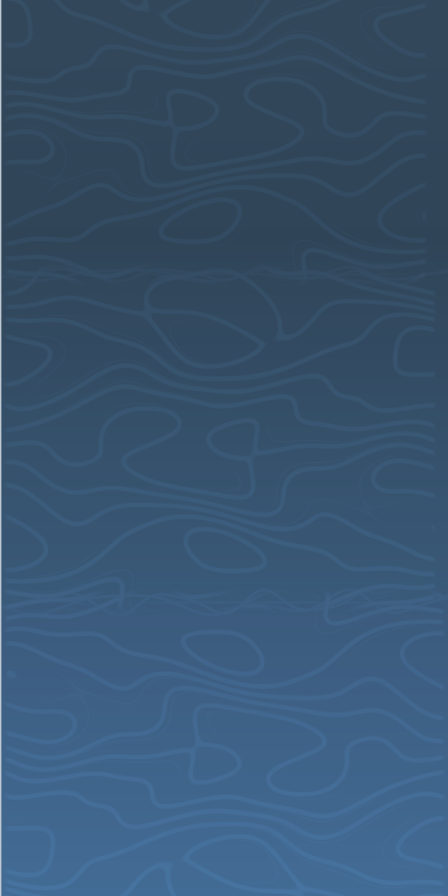
A Shadertoy shader for this background:

```glsl
// Dusky blue vertical gradient with three panels of faint, meandering contour lines.

// Soft stroke: distance and half width in canvas widths
float stroke(float dist, float halfWidth) {
    float px = 1.0 / iResolution.x;
    return 1.0 - smoothstep(halfWidth - px, halfWidth + px, abs(dist));
}

// Change of a field per canvas width
float slopeOf(float field) {
    return length(vec2(dFdx(field), dFdy(field))) * iResolution.x;
}

// Layered, warped sines whose level sets fold into long tongues
float terrain(vec2 p) {
    p.x += 0.07 * sin(13.0 * p.y + 1.0);
    p.y += 0.024 * sin(9.0 * p.x + 5.0 * p.y);
    float folds = sin(6.0 * (p.x - 0.25)) * sin(21.0 * (p.y - 0.26));
    float ripples = sin(19.0 * p.x + 9.0 * p.y) + 0.5 * sin(31.0 * p.x - 17.0 * p.y);
    return 13.0 * p.y - 1.25 * folds + 0.28 * ripples;
}

// Broad contour lines with occasional hairline companions
float contours(vec2 p) {
    float h = terrain(p);
    float slope = max(slopeOf(h), 4.0);
    float broad = stroke((fract(h) - 0.5) / slope, 0.005);
    float hair = stroke((fract(h + 0.24) - 0.5) / slope, 0.001);
    float present = smoothstep(0.0, 0.4, sin(7.0 * p.x + 3.0) * sin(11.0 * p.y + 1.0));
    return max(broad, 0.6 * hair * present);
}

// Tangled strands where two panels meet
float seam(vec2 p, float level, float swing) {
    float ink = 0.0;
    for (int i = 0; i < 4; i++) {
        float k = float(i);
        float phase = p.x * (17.0 + 4.0 * k) + 2.1 * k;
        float strand = p.y - level - swing * (sin(phase) + 0.3 * sin(1.7 * phase + k));
        float part = smoothstep(-0.3, 0.5, sin(5.0 * p.x + 1.7 * k));
        ink = max(ink, part * stroke(strand / slopeOf(strand), 0.003));
    }
    float rule = smoothstep(0.26, 0.4, p.x) * (1.0 - smoothstep(0.8, 0.97, p.x));
    return max(0.7 * ink, 0.6 * rule * stroke(p.y - level, 0.002));
}

void mainImage(out vec4 fragColor, in vec2 fragCoord) {
    vec2 uv = fragCoord / iResolution.xy;
    float depth = 1.0 - uv.y;
    vec2 p = vec2(uv.x, 2.0 * depth); // y runs down from 0 to 2

    // Background gradient
    vec3 slate = vec3(0.186, 0.268, 0.343);
    vec3 ocean = vec3(0.260, 0.422, 0.585);
    vec3 color = mix(slate, ocean, clamp((depth - 0.27) / 0.73, 0.0, 1.0));
    color += 0.010 * (1.0 - smoothstep(0.0, 0.3, depth));
    color += vec3(0.010, 0.0, 0.014) * smoothstep(0.65, 0.70, depth) * (1.0 - depth) * 2.0;

    // Panels: plain, mirrored sideways, mirrored upside down
    float ink = 0.0;
    for (int i = 0; i < 3; i++) {
        float k = float(i);
        vec2 q = i == 0 ? p : i == 1 ? vec2(0.95 - p.x, p.y - 0.735)
                                     : vec2(p.x - 0.05, 1.95 - p.y);
        float top = 0.612 + 0.728 * (k - 1.0);
        float inside = smoothstep(top - 0.03, top, p.y)
                     * (1.0 - smoothstep(top + 0.728, top + 0.76, p.y));
        float right = 0.955 + 0.02 * k;
        inside *= smoothstep(0.005, 0.02, p.x) * (1.0 - smoothstep(right - 0.01, right, p.x));
        ink = max(ink, inside * contours(q));
    }
    ink = max(ink, seam(p, 0.612, 0.012));
    ink = max(ink, seam(p, 1.345, 0.022));
    color += vec3(0.016, 0.030, 0.043) * ink;

    // Pale sliver along the left edge
    color = mix(color, vec3(0.75, 0.79, 0.83), 1.0 - smoothstep(0.001, 0.005, p.x));
    fragColor = vec4(color, 1.0);
}
```
